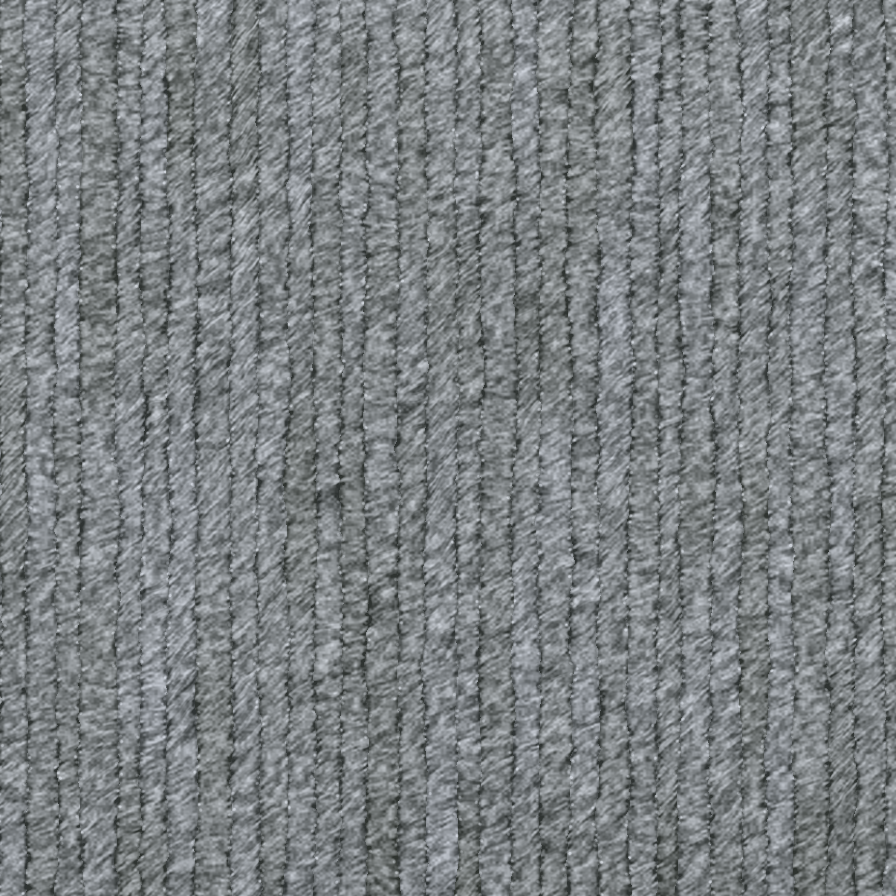
This texture is drawn by a Shadertoy shader. Its source:

```glsl
// Grey brushed textile: narrow vertical strips of slanted pile, parted by
// wavering dark seams with small pale stitches. Sheared, warped value noise
// makes the fibres; slow noise along each strip varies its tone and slant.

#define STRIPS 31.5
#define BASE_TONE 0.537
#define FIBRE_CONTRAST 0.31
#define TUFT_CONTRAST 0.09
#define GRAIN_CONTRAST 0.19
#define PATCH_CONTRAST 0.085
#define SEAM_DEPTH 0.14
#define SEAM_WIDTH 0.0031
#define CREASE_DEPTH 0.11
#define STITCHES 165.0

float hash(vec2 p) {
    vec3 q = fract(vec3(p.xyx) * 0.1031);
    q += dot(q, q.yzx + 33.33);
    return fract((q.x + q.y) * q.z);
}

float noise(vec2 p) {
    vec2 cell = floor(p), f = fract(p);
    f = f * f * (3.0 - 2.0 * f);
    float low = mix(hash(cell), hash(cell + vec2(1, 0)), f.x);
    float high = mix(hash(cell + vec2(0, 1)), hash(cell + vec2(1, 1)), f.x);
    return mix(low, high, f.y);
}

// Noise centred on zero, running along one strip or seam.
float along(float id, float y, float seed) {
    return noise(vec2(id * 17.0 + seed + 0.5, y + seed)) - 0.5;
}

// Seam position in strip units: uneven spacing, slow drift, frayed edge.
float seamAt(float id, float y) {
    return id + 0.34 * (hash(vec2(id, 5.0)) - 0.5)
         + 0.26 * along(id, y * 7.0, 40.0)
         + 0.20 * along(id, y * 24.0, 90.0)
         + 0.14 * along(id, y * 110.0, 150.0);
}

void mainImage(out vec4 fragColor, in vec2 fragCoord) {
    vec2 uv = fragCoord / iResolution.y;
    float y = uv.y, x = uv.x * STRIPS + 20.0;

    // Find the strip that holds this point and its two seams.
    float id = floor(x);
    if (x < seamAt(id, y)) id -= 1.0;
    else if (x > seamAt(id + 1.0, y)) id += 1.0;
    float left = (x - seamAt(id, y)) / STRIPS;
    float right = (seamAt(id + 1.0, y) - x) / STRIPS;
    float seamDist = min(left, right);
    float seamId = left < right ? id : id + 1.0;

    // Pile fibres: mostly rising to the right, fanning and curling.
    float across = (x - id) / STRIPS;
    float slant = 0.55 + 0.5 * (hash(vec2(id, 9.0)) - 0.5)
                + 1.2 * along(id, y * 9.0, 210.0);
    float curl = 0.0045 * (noise(uv * 75.0 + 30.0) - 0.5);
    float lean = y - slant * across + curl;
    float offset = id * 13.0;
    float fibre = noise(vec2(across * 120.0 + offset, lean * 255.0)) - 0.5;
    float tuft = noise(vec2(across * 85.0 + offset, lean * 140.0 + 300.0)) - 0.5;
    float grain = noise(uv * vec2(310.0, 350.0) + 70.0) - 0.5;

    // Folds that appear only in some stretches of a strip.
    float foldMask = smoothstep(0.55, 0.85, noise(vec2(offset + 0.5, y * 9.0 + 60.0)));
    float foldY = (y - 0.5 * slant * across + curl) * 120.0;
    float fold = noise(vec2(across * 45.0 + offset, foldY));
    float crease = smoothstep(0.55, 0.85, fold) - 0.8 * smoothstep(0.45, 0.15, fold);

    // Tone patches: per strip, and broad shading over the cloth.
    float patchTone = along(id, y * 4.5, 400.0) + 0.4 * along(id, y * 14.0, 450.0);
    float broad = noise(uv * vec2(4.0, 3.0) + 11.0) - 0.5;
    float tone = BASE_TONE + PATCH_CONTRAST * patchTone
               + 0.02 * broad + 0.035 * (y - 0.5);
    tone += FIBRE_CONTRAST * fibre + TUFT_CONTRAST * tuft + GRAIN_CONTRAST * grain;
    tone -= CREASE_DEPTH * foldMask * crease;

    // Seam: frayed dark core that fibres cross, and a soft shadow.
    float frayed = max(seamDist + 0.0035 * fibre + 0.002 * grain, 0.0);
    float width = SEAM_WIDTH * (0.6 + 0.8 * (along(seamId, y * 40.0, 520.0) + 0.5));
    float core = exp(-pow(frayed / width, 2.0));
    float strength = 0.45 + 1.1 * (along(seamId, y * 22.0, 560.0) + 0.5);
    tone -= SEAM_DEPTH * strength * core + 0.04 * exp(-seamDist / 0.005);

    // Pale stitches scattered along the seam.
    float stitch = y * STITCHES + hash(vec2(seamId, 3.0));
    float row = floor(stitch);
    float lit = smoothstep(0.3, 0.8, hash(vec2(seamId, row)));
    float side = 0.007 * (hash(vec2(seamId + 50.0, row)) - 0.5);
    float signedDist = left < right ? left : -right;
    vec2 dotPos = vec2(signedDist - side, (fract(stitch) - 0.5) / STITCHES);
    tone += 0.18 * lit * smoothstep(0.0027, 0.0006, length(dotPos));

    // Cool grey, a little bluer in the light and greener in the shade.
    tone = clamp(tone, 0.2, 0.82);
    float blue = 0.010 + 0.05 * (tone - 0.52) + 0.02 * patchTone;
    fragColor = vec4(tone - 0.019, tone, tone + blue, 1.0);
}
```
